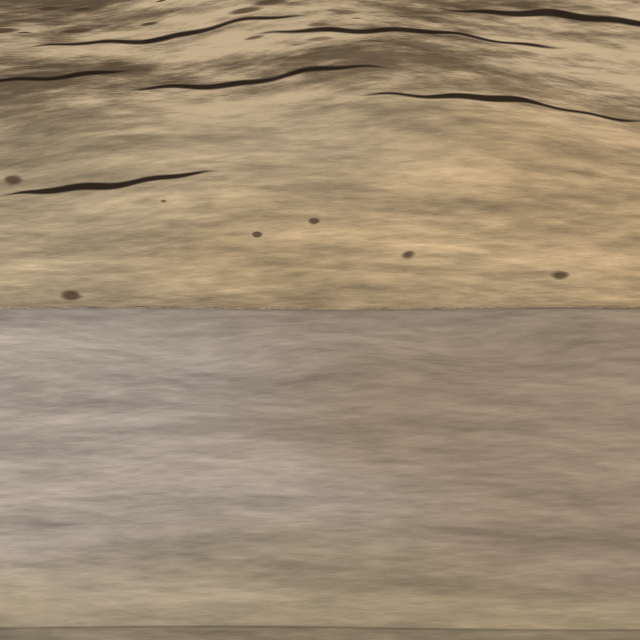
Reproduce this texture procedurally as a WebGL 2 fragment shader.

```glsl
#version 300 es
precision highp float;

uniform vec2 u_resolution;
out vec4 outColor;

// Layout
const float SEAM_Y = 0.518;
const float FOOT_Y = 0.018;
const int CRACKS = 7;
const int KNOTS = 7;
const float GOLDEN = 0.618;

// Grain
const vec2 GRAIN_SCALE = vec2(3.0, 26.0);
const vec2 FIBRE_SCALE = vec2(22.0, 150.0);
const vec2 PIT_SCALE = vec2(13.0, 62.0);
const float UPPER_CONTRAST = 0.62;
const float LOWER_CONTRAST = 0.42;

// Palette
const vec3 TAN_LEFT = vec3(0.64, 0.57, 0.46);
const vec3 TAN_RIGHT = vec3(0.69, 0.59, 0.45);
const vec3 GREY_LEFT = vec3(0.65, 0.60, 0.555);
const vec3 GREY_RIGHT = vec3(0.57, 0.505, 0.43);
const vec3 OLIVE = vec3(0.60, 0.54, 0.42);
const vec3 WEATHER_DARK = vec3(0.33, 0.275, 0.21);
const vec3 WEATHER_LIGHT = vec3(0.77, 0.68, 0.55);
const vec3 CRACK_DARK = vec3(0.13, 0.10, 0.08);
const vec3 KNOT_DARK = vec3(0.27, 0.21, 0.16);

float hash(vec2 p) {
    vec3 q = fract(p.xyx * 0.1031);
    q += dot(q, q.yzx + 33.33);
    return fract((q.x + q.y) * q.z);
}

float valueNoise(vec2 p) {
    vec2 c = floor(p), f = fract(p);
    f = f * f * (3.0 - 2.0 * f);
    return mix(mix(hash(c), hash(c + vec2(1, 0)), f.x),
               mix(hash(c + vec2(0, 1)), hash(c + vec2(1, 1)), f.x), f.y);
}

// Sheared octaves of stretched noise, centred on zero
float grain(vec2 p) {
    float sum = 0.0, amp = 0.5, shear = 0.35;
    for (int i = 0; i < 4; i++) {
        sum += amp * (valueNoise(p + vec2(0.0, shear * p.x)) - 0.5);
        p = p * 1.9 + 17.3;
        amp *= 0.68;
        shear = -shear;
    }
    return sum;
}

// Height along the bent grain lines
float grainHeight(vec2 p) {
    float bend = mix(0.12, 1.0, smoothstep(0.5, 0.85, p.y));
    float sway = 0.035 * sin(3.6 * p.x - 0.6) + 0.007 * sin(10.0 * p.x + 16.0 * p.y);
    float curl = exp(-pow((p.y - 0.45) / 0.05, 2.0));
    return p.y - bend * sway + curl * 0.009 * sin(13.0 * p.x + 24.0 * p.y);
}

// Cellular pits: one stretched spot in some of the cells
float pits(vec2 p) {
    vec2 cell = floor(p);
    float mask = 0.0;
    for (int y = -1; y <= 1; y++)
        for (int x = -1; x <= 1; x++) {
            vec2 id = cell + vec2(x, y);
            vec2 centre = id + vec2(hash(id), hash(id + 41.0));
            float size = 0.42 * smoothstep(0.35, 1.0, hash(id + 83.0));
            float d = length((p - centre) * vec2(1.0, 1.3));
            mask = max(mask, (1.0 - smoothstep(size * 0.5, size + 0.08, d)) * step(0.05, size));
        }
    return mask;
}

// Long tapered splits that follow the grain
float cracks(vec2 p, float height, float blur) {
    float mask = 0.0;
    for (int i = 0; i < CRACKS; i++) {
        float k = float(i);
        vec2 centre = vec2(fract(0.17 + k * GOLDEN), 0.71 + 0.25 * sqrt(k / float(CRACKS - 1)));
        float t = (p.x - centre.x) / (0.17 + 0.08 * fract(k * 0.73));
        float wobble = 0.003 * sin(24.0 * p.x + k) + 0.0015 * sin(61.0 * p.x + 2.0 * k);
        float halfWidth = 0.0042 * (1.0 - t * t) * (0.25 + valueNoise(vec2(p.x * 14.0, k * 9.0)));
        float d = abs(height - centre.y - wobble);
        float line = 1.0 - smoothstep(halfWidth - blur, halfWidth + 0.0018 + blur, d);
        mask = max(mask, line * (1.0 - smoothstep(0.8, 1.05, abs(t))));
    }
    return mask;
}

float knots(vec2 p) {
    float mask = 0.0;
    for (int i = 0; i < KNOTS; i++) {
        float k = float(i);
        vec2 centre = vec2(fract(0.11 + k * 0.382), 0.538 + 0.2 * fract(k * 0.58));
        float radius = 0.006 + 0.012 * fract(0.9 + k * 0.37);
        float d = length((p - centre) * vec2(1.0, 1.8));
        d += 0.006 * (valueNoise(p * vec2(70.0, 140.0)) - 0.5);
        mask = max(mask, 1.0 - smoothstep(radius * 0.4, radius * 1.25, d));
    }
    return mask;
}

void main() {
    vec2 p = gl_FragCoord.xy / u_resolution;
    float blur = 0.7 / u_resolution.y;
    float height = grainHeight(p);
    vec2 along = vec2(p.x, height);
    float seam = SEAM_Y + 0.0015 * sin(9.0 * p.x);
    float upper = smoothstep(seam - 0.002, seam + 0.002, p.y);

    // Broad tones of both planks
    float drift = 0.12 * sin(7.0 * p.x + 9.0 * p.y) + 0.1 * sin(4.0 * p.x - 21.0 * height);
    vec3 tan_ = mix(TAN_LEFT, TAN_RIGHT, smoothstep(0.1, 0.9, p.x + drift));
    vec3 grey = mix(GREY_LEFT, GREY_RIGHT, smoothstep(0.1, 0.85, p.x + drift));
    grey = mix(grey, OLIVE, 0.6 * smoothstep(0.2, 0.04, p.y + 0.3 * drift));
    vec3 color = mix(grey, tan_, upper);

    // Streaks and short fibres
    float streak = grain(along * GRAIN_SCALE + upper * 31.0);
    float fibre = grain(along * FIBRE_SCALE + 57.0);
    color *= 1.0 + mix(LOWER_CONTRAST, UPPER_CONTRAST, upper) * (0.75 * streak + 0.5 * fibre);

    // Weathered bands towards the top
    float weather = smoothstep(0.76, 0.88, height + 0.1 * streak);
    float band = streak + 0.45 * fibre + 0.09 * sin(48.0 * height + 3.0 * p.x);
    vec3 weathered = mix(WEATHER_DARK, WEATHER_LIGHT, smoothstep(-0.36, 0.26, band));
    color = mix(color, weathered, 0.85 * weather);

    // Pits, knots and splits
    float pitZone = smoothstep(0.91, 0.95, p.y) * (1.0 - 0.8 * smoothstep(0.3, 0.75, p.x));
    color = mix(color, KNOT_DARK, 0.8 * pitZone * pits(along * PIT_SCALE));
    color = mix(color, KNOT_DARK, 0.75 * knots(p));
    color = mix(color, CRACK_DARK, 0.9 * cracks(p, height, blur));

    // Joints and the strip at the foot
    float joint = exp(-pow((p.y - seam) / 0.0035, 2.0));
    float shade = smoothstep(0.05, 0.0, seam - p.y) * (1.0 - upper);
    color *= 1.0 - 0.13 * joint - 0.07 * shade;
    float foot = FOOT_Y + 0.003 * sin(5.0 * p.x);
    color *= 1.0 - 0.14 * smoothstep(foot + 0.004, foot - 0.002, p.y);
    color *= 1.0 - 0.16 * exp(-pow((p.y - foot) / 0.002, 2.0));

    outColor = vec4(clamp(color, 0.0, 1.0), 1.0);
}
```
